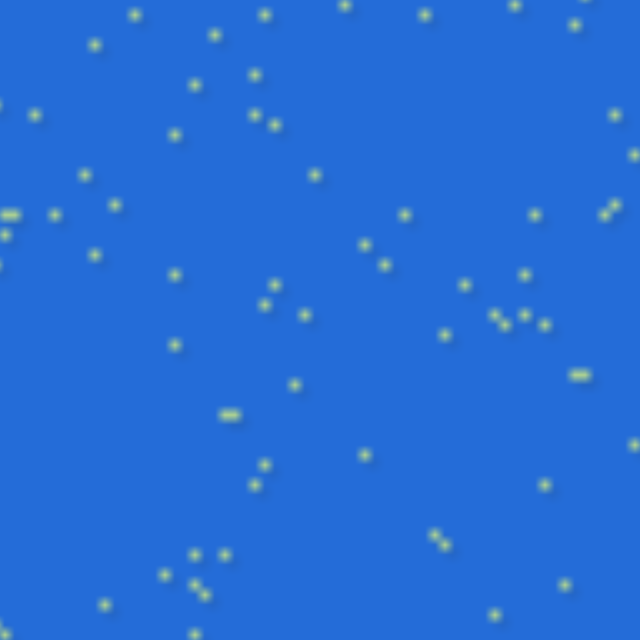
Give the GLSL for this pattern, as a three.js fragment shader.

```glsl
// Sparse soft yellow-green specks with faint drop shadows on a flat blue field.
varying vec2 vUv;

#define CELLS 64.0            // grid cells across the canvas
#define DENSITY 0.0083        // share of cells holding a speck
#define SPECK_RADIUS 0.98     // in cells
#define SHADOW_RADIUS 1.3     // in cells
#define SHADOW_SHIFT vec2(0.75, -0.75)
#define SHADOW_STRENGTH 0.5
#define FIELD_COLOR vec3(0.141, 0.425, 0.848)
#define SHADOW_COLOR vec3(0.135, 0.365, 0.70)
#define SPECK_COLOR vec3(0.70, 0.84, 0.56)

float hash(vec2 p) {
  return fract(sin(dot(p, vec2(127.1, 311.7))) * 43758.5453);
}

// Soft peak: 1 at the centre, fading evenly to 0 at the given radius.
float softPeak(vec2 offset, float radius) {
  vec2 falloff = max(1.0 - abs(offset) / radius, 0.0);
  return falloff.x * falloff.y;
}

void main() {
  vec2 p = vUv * CELLS;
  vec2 cell = floor(p);
  float speck = 0.0;
  float shadow = 0.0;

  // Gather specks and shadows from the neighbouring cells.
  for (int j = -2; j <= 2; j++) {
    for (int i = -2; i <= 2; i++) {
      vec2 neighbour = cell + vec2(float(i), float(j));
      float present = step(hash(neighbour), DENSITY);
      vec2 offset = p - neighbour - 0.5;
      speck += present * softPeak(offset, SPECK_RADIUS);
      shadow += present * softPeak(offset - SHADOW_SHIFT, SHADOW_RADIUS);
    }
  }

  // Layer the shadow over the field, then the specks on top.
  vec3 color = mix(FIELD_COLOR, SHADOW_COLOR, min(shadow, 1.0) * SHADOW_STRENGTH);
  color = mix(color, SPECK_COLOR, min(speck, 1.0));
  gl_FragColor = vec4(color, 1.0);
}
```
